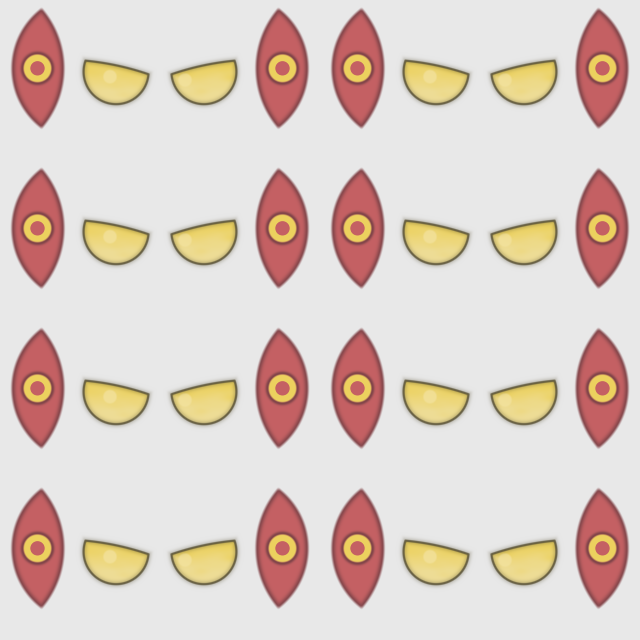
Give the GLSL for this pattern, as a Shadertoy shader.

```glsl
// Two by four grid of cells, each with a mirrored pair of red pointed leaves
// (ringed yellow eyelets) around a pair of tilted yellow half-round bowls.
// Shapes are circle intersections; soft rims come from their signed distances.

const vec2 REPEATS = vec2(2.0, 4.0);
const vec2 CELL = vec2(384.0, 192.0);      // cell size; the canvas spans 768 units

const vec3 GROUND = vec3(0.908);
const vec3 LEAF_RED = vec3(0.768, 0.378, 0.388);
const vec3 LEAF_RIM = vec3(0.46, 0.25, 0.27);
const vec3 YELLOW = vec3(0.925, 0.82, 0.37);
const vec3 PALE = vec3(0.932, 0.868, 0.61);
const vec3 OUTLINE = vec3(0.36, 0.33, 0.22);

// Positions are for the left half, measured from the cell's upper left corner.
const vec2 LEAF_AXIS = vec2(50.0, 82.0);   // midpoint between the two tips
const float LEAF_HALF = 72.0;
const float BULGE_OUTER = 36.0;
const float BULGE_INNER = 27.0;
const float TIP_ROUND = 3.0;

const vec2 EYELET = vec2(45.0, 82.0);
const float EYELET_RADIUS = 17.3;
const float DOT_RADIUS = 8.6;

const vec2 BOWL = vec2(139.3, 86.0);
const float BOWL_RADIUS = 39.0;
const vec2 LID = vec2(72.3, 396.9);        // centre of the shallow top arc
const float LID_RADIUS = 325.5;
const float LINE_HALF = 1.3;

const vec2 GLINT_LEFT = vec2(132.0, 92.0);
const vec2 GLINT_RIGHT = vec2(222.0, 96.0);
const float GLINT_RADIUS = 8.0;

float hash(vec2 p) {
    vec3 q = fract(vec3(p.xyx) * 0.1031);
    q += dot(q, q.yzx + 33.33);
    return fract((q.x + q.y) * q.z);
}

float valueNoise(vec2 p) {
    vec2 i = floor(p), f = fract(p);
    f = f * f * (3.0 - 2.0 * f);
    return mix(mix(hash(i), hash(i + vec2(1, 0)), f.x),
               mix(hash(i + vec2(0, 1)), hash(i + vec2(1, 1)), f.x), f.y);
}

float smoothMax(float a, float b, float k) {
    float h = max(k - abs(a - b), 0.0) / k;
    return max(a, b) + h * h * k * 0.25;
}

// Coverage of the inside of a shape, with an edge of the given half width
float inside(float d, float soft) {
    return 1.0 - smoothstep(-soft, soft, d);
}

float glow(float d, float width) {
    return exp(-d * d / (width * width));
}

// Radius of the arc that rises by bulge over a chord of half length h
float arcRadius(float h, float bulge) {
    return (h * h + bulge * bulge) / (2.0 * bulge);
}

float leafDistance(vec2 p) {
    p -= LEAF_AXIS;
    float ro = arcRadius(LEAF_HALF, BULGE_OUTER);
    float ri = arcRadius(LEAF_HALF, BULGE_INNER);
    float outer = length(p - vec2(ro - BULGE_OUTER, 0.0)) - ro;
    float inner = length(p - vec2(BULGE_INNER - ri, 0.0)) - ri;
    return smoothMax(outer, inner, TIP_ROUND);
}

float bowlDistance(vec2 p) {
    return smoothMax(length(p - BOWL) - BOWL_RADIUS, length(p - LID) - LID_RADIUS, 1.5);
}

void mainImage(out vec4 fragColor, in vec2 fragCoord) {
    vec2 uv = fragCoord / iResolution.xy;
    float aa = 0.6 * CELL.y * REPEATS.y / iResolution.y;

    vec2 cell = fract(uv * REPEATS);
    vec2 p = vec2(cell.x, 1.0 - cell.y) * CELL;
    vec2 m = vec2(min(p.x, CELL.x - p.x), p.y);   // mirrored about the cell's middle
    vec3 col = GROUND;

    // Leaf with a blurred dark rim
    float leaf = leafDistance(m);
    vec3 red = mix(LEAF_RED, LEAF_RIM, 0.8 * glow(min(leaf + 1.0, 0.0), 3.8));

    // Eyelet: shadowed yellow ring around a red dot
    float r = length(m - EYELET);
    red = mix(red, LEAF_RIM, 0.85 * glow(r - EYELET_RADIUS - 0.8, 2.4));
    red = mix(red, YELLOW, inside(r - EYELET_RADIUS + 0.8, max(aa, 1.4)));
    red = mix(red, LEAF_RED, inside(r - DOT_RADIUS, aa));
    col = mix(col, red, inside(leaf, max(aa, 2.2)));

    // Bowl filling: vertical fade with faint slanted washes
    float bowl = bowlDistance(m);
    float wash = valueNoise(vec2(p.x + p.y, 2.5 * p.y - 0.6 * p.x) / 22.0) - 0.5;
    float fade = smoothstep(76.0, 118.0, p.y + 16.0 * wash);
    vec3 fill = mix(YELLOW, PALE, 0.9 * fade);

    // Glint, then the soft outline
    vec2 glint = p.x < 0.5 * CELL.x ? GLINT_LEFT : GLINT_RIGHT;
    fill = mix(fill, PALE + 0.02, 0.7 * inside(length(p - glint) - GLINT_RADIUS, 1.5));
    col = mix(col, fill, inside(bowl, aa));
    col = mix(col, OUTLINE, 0.3 * glow(bowl, 3.8));
    col = mix(col, OUTLINE, 0.85 * inside(abs(bowl) - LINE_HALF, max(aa, 1.0)));

    fragColor = vec4(col, 1.0);
}
```
